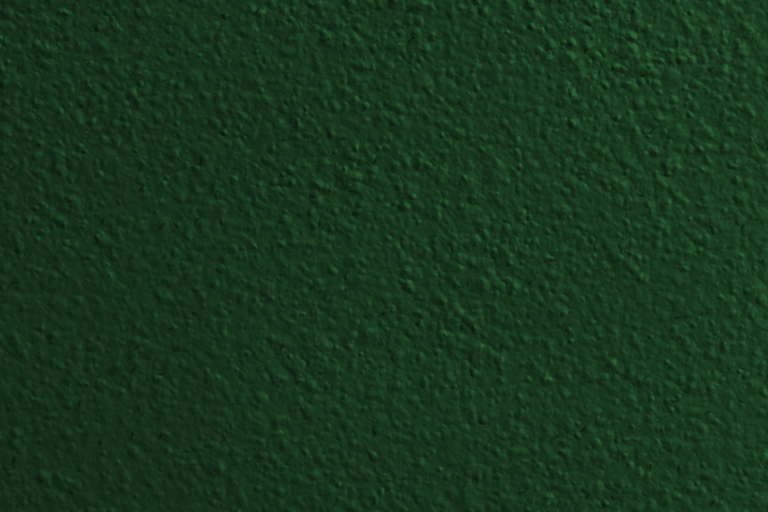
Give the GLSL for this texture, as a WebGL 1 fragment shader.

```glsl
precision highp float;

// Dark green painted plaster with fine, irregular bumps under raking light.
// Three sizes of scattered domes give a surface slope, which is lit from the
// upper right; layered sines bend the grain and vary its strength in patches.

uniform vec2 u_resolution;

#define PAINT vec3(0.091, 0.211, 0.112)
#define LIGHT_DIR vec2(0.78, 0.62)
#define RELIEF 1.12
#define LUMP_CELLS 35.0
#define GRAIN_CELLS 64.0
#define FINE_CELLS 108.0
#define LUMP_GAIN 0.09
#define GRAIN_GAIN 0.15
#define FINE_GAIN 0.08
#define PIT_CELLS 17.0
#define PIT_DEPTH 0.45
#define SIDE_LIGHT 0.24

vec3 hash3(vec2 cell) {
  vec3 k = vec3(dot(cell, vec2(127.1, 311.7)),
                dot(cell, vec2(269.5, 183.3)),
                dot(cell, vec2(419.2, 371.9)));
  return fract(sin(k) * 43758.545);
}

// Smooth, slowly varying field in about -1..1
float waves(vec2 p) {
  float sum = 0.0;
  float gain = 0.5;
  for (int i = 0; i < 4; i++) {
    sum += gain * sin(p.x + 1.7 * sin(p.y * 0.8 + float(i))) * cos(p.y * 0.9 - p.x * 0.4);
    p = mat2(1.3, 1.1, -1.1, 1.3) * p + 2.3;
    gain *= 0.65;
  }
  return sum;
}

// Slope of a field of round bumps with random place, radius and height
vec2 bumpSlope(vec2 p) {
  vec2 cell = floor(p);
  vec2 slope = vec2(0.0);
  for (int j = -1; j <= 1; j++) {
    for (int i = -1; i <= 1; i++) {
      vec2 id = cell + vec2(float(i), float(j));
      vec3 rnd = hash3(id);
      float size = hash3(id + 57.3).x;
      vec2 offset = p - id - rnd.xy;
      float radius2 = mix(0.2, 0.9, size);
      float inside = max(0.0, 1.0 - dot(offset, offset) / radius2);
      float height = mix(0.2, 1.0, rnd.z * rnd.z);
      slope -= 4.0 * height * inside * offset / radius2;
    }
  }
  return slope;
}

// Sparse, short dark dents tilted at random
float pits(vec2 p) {
  vec2 cell = floor(p);
  vec3 rnd = hash3(cell + 11.7);
  vec2 d = p - cell - mix(vec2(0.3), vec2(0.7), rnd.xy);
  float angle = 6.283 * fract(rnd.z * 37.0);
  vec2 axis = vec2(cos(angle), sin(angle));
  float along = dot(d, axis);
  float across = dot(d, vec2(-axis.y, axis.x)) + 1.5 * along * along;
  float dist = length(vec2(along / 0.2, across / 0.075));
  return step(rnd.z, 0.22) * (1.0 - smoothstep(0.1, 1.0, dist));
}

void main() {
  vec2 p = gl_FragCoord.xy / u_resolution.y;
  vec2 uv = gl_FragCoord.xy / u_resolution;

  // Bend the grain so that the bumps are not perfect discs
  vec2 bent = p + 0.0035 * vec2(waves(p * 60.0), waves(p.yx * 57.0 + 4.0));

  // Surface slope from three bump sizes
  vec2 slope = LUMP_GAIN * bumpSlope(bent * LUMP_CELLS + 3.0)
             + GRAIN_GAIN * bumpSlope(bent * GRAIN_CELLS + 21.5)
             + FINE_GAIN * bumpSlope(bent * FINE_CELLS + 45.2);

  // Rougher and smoother patches, a little rougher to the upper right
  float patchy = 1.0 + 0.25 * waves(p * 8.0 + 1.0) + 0.25 * (uv.x + uv.y - 1.0);

  // Relief, dents and uneven room light
  float shade = -RELIEF * patchy * dot(slope, LIGHT_DIR);
  shade -= PIT_DEPTH * pits(bent * PIT_CELLS);
  shade += SIDE_LIGHT * (uv.x - 0.5) + 0.06 * (uv.y - 0.5);
  shade += 0.04 * waves(p * 5.0 + 7.0);

  vec3 color = PAINT * exp(clamp(shade, -0.9, 0.6));
  gl_FragColor = vec4(color, 1.0);
}
```
